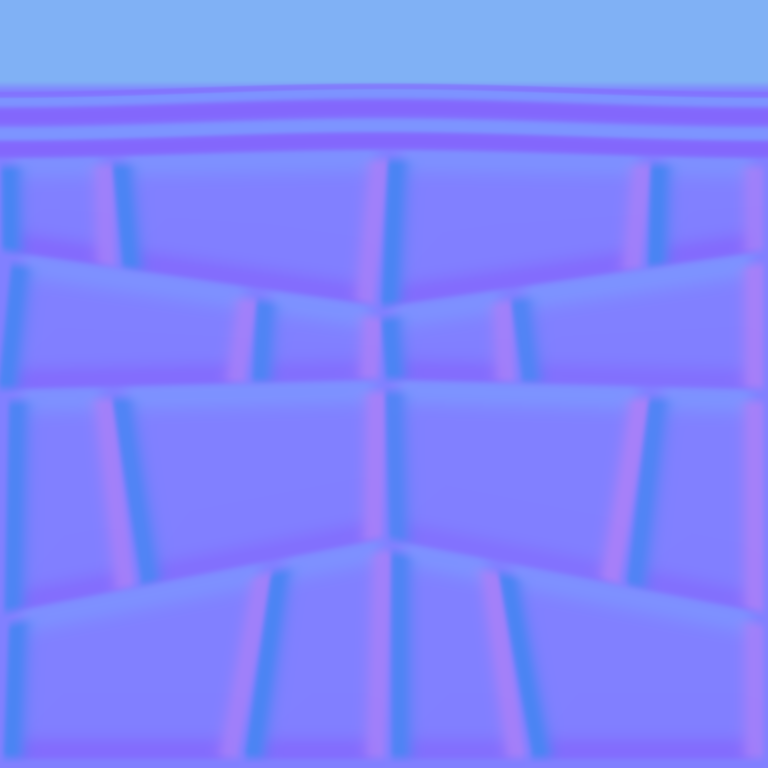
Give the GLSL for this texture map, as a Shadertoy shader.

```glsl
const vec3 FLAT_FACE  = vec3(0.505, 0.500, 1.00);
const vec3 SKYWARD    = vec3(0.500, 0.695, 0.96);
const vec3 UP_FACE    = vec3(0.490, 0.580, 1.00);
const vec3 DOWN_FACE  = vec3(0.515, 0.405, 0.99);
const vec3 LEFT_FACE  = vec3(0.275, 0.520, 0.95);
const vec3 RIGHT_FACE = vec3(0.680, 0.500, 0.97);

const int ROWS = 4;
const int STONES = 4;
const float BED_GAP = 0.026;        // light to dark side of a bed joint
const float JOINT_GAP_TOP = 0.024;  // pink to blue side of an upright joint
const float JOINT_GAP_FOOT = 0.033;
const float LAST_EDGE = 0.981;
const float CORNICE_WAVE = 0.0055;

// Bed depth at the sides of the wall, and how far it sags at the centre
const float BED_DEPTH[5] = float[5](0.216, 0.341, 0.522, 0.814, 1.003);
const float BED_SAG[5] = float[5](-0.009, 0.073, -0.013, -0.098, 0.0);

// Left edge of each stone at the top and foot of its row
const vec4 EDGE_TOP[4] = vec4[4](
    vec4(0.013, 0.158, 0.517, 0.859), vec4(0.026, 0.346, 0.508, 0.677),
    vec4(0.023, 0.158, 0.513, 0.857), vec4(0.023, 0.365, 0.521, 0.661));
const vec4 EDGE_FOOT[4] = vec4[4](
    vec4(0.014, 0.170, 0.508, 0.855), vec4(0.010, 0.340, 0.513, 0.690),
    vec4(0.017, 0.194, 0.518, 0.828), vec4(0.016, 0.331, 0.521, 0.703));

float hash(vec2 p) {
    return fract(sin(dot(p, vec2(127.1, 311.7))) * 43758.5453);
}

float bedDepth(int i, float x) {
    return BED_DEPTH[i] + BED_SAG[i] * (1.0 - abs(2.0 * x - 1.0));
}

// Ridge with a crisp outer side (d < 0) and a soft inner side
float bevel(float d, float outer, float inner) {
    float t = d / (d < 0.0 ? outer : inner);
    return exp(d < 0.0 ? -t * t * t * t : -t * t);
}

float band(float d, float width) {
    float t = d / width;
    return exp(-t * t * t * t);
}

float span(float x, float a, float b, float soft) {
    return smoothstep(a - soft, a + soft, x) * (1.0 - smoothstep(b - soft, b + soft, x));
}

// Add the four bevelled sides of one stone
vec3 addStone(vec3 col, vec2 p, int row, int k) {
    float top = bedDepth(row, p.x);
    float foot = bedDepth(row + 1, p.x) - BED_GAP;
    float v = clamp((p.y - top) / (foot - top), 0.0, 1.0);
    float left = mix(EDGE_TOP[row][k], EDGE_FOOT[row][k], v);
    float right = LAST_EDGE;
    if (k + 1 < STONES) {
        right = mix(EDGE_TOP[row][k + 1] - JOINT_GAP_TOP,
                    EDGE_FOOT[row][k + 1] - JOINT_GAP_FOOT, v);
    }
    float wear = hash(vec2(float(row), float(k)));
    float across = span(p.x, left + 0.006, right - 0.002, 0.016);
    float along = span(p.y, top + 0.001, foot + 0.010, 0.010);

    col = mix(col, UP_FACE, bevel(p.y - top, 0.014, 0.021) * across * (0.75 + 0.2 * wear));
    col = mix(col, DOWN_FACE, bevel(foot - p.y, 0.012, 0.019) * across * (0.85 - 0.3 * wear));
    col = mix(col, RIGHT_FACE, bevel(right - p.x, 0.014, 0.016) * along * (0.65 + 0.2 * wear));
    col = mix(col, LEFT_FACE, bevel(p.x - left, 0.012, 0.017) * along * (0.95 - 0.2 * wear));
    return col;
}

// Smooth ledge over two rolled mouldings
vec3 addCornice(vec3 col, vec2 p) {
    float y = p.y - CORNICE_WAVE * cos(6.28318 * p.x);
    col = mix(col, UP_FACE, 0.95 * band(y - 0.129, 0.010));
    col = mix(col, DOWN_FACE, band(y - 0.146, 0.0125));
    col = mix(col, UP_FACE, band(y - 0.170, 0.0095));
    col = mix(col, DOWN_FACE, band(y - 0.189, 0.0115));
    col = mix(col, SKYWARD, 1.0 - smoothstep(0.103, 0.121, p.y));
    return mix(col, DOWN_FACE, 0.55 * band(y - 0.118, 0.004));
}

void mainImage(out vec4 fragColor, in vec2 fragCoord) {
    vec2 uv = fragCoord / iResolution.xy;
    vec2 p = vec2(uv.x, 1.0 - uv.y);  // y is depth below the top

    vec3 col = FLAT_FACE;
    for (int row = 0; row < ROWS; row++) {
        for (int k = 0; k < STONES; k++) {
            col = addStone(col, p, row, k);
        }
    }
    col = addCornice(col, p);
    fragColor = vec4(col, 1.0);
}
```
